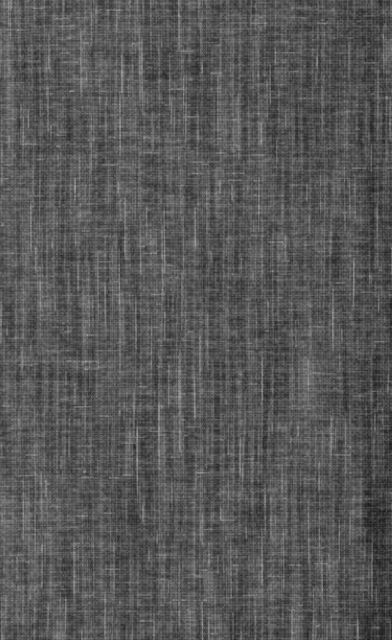
This texture is drawn by a Shadertoy shader. Its source:

```glsl
// Worn grey bookcloth: fine plain weave with pale vertical and short horizontal slubs.

const float THREADS = 222.0;        // threads per canvas height
const float BASE_GREY = 0.332;
const float WEAVE_DEPTH = 0.046;
const float WARP_CONTRAST = 0.15;   // tone change between vertical threads
const float WEFT_CONTRAST = 0.10;   // tone change between horizontal threads
const float GRAIN_CONTRAST = 0.13;
const float BAND_CONTRAST = 0.045;  // broad vertical streaks
const float WARP_SLUB_GAIN = 0.16;
const float WEFT_SLUB_GAIN = 0.14;
const float GUTTER_SHADE = 0.085;   // dark strip on the right
const float TAU = 6.2831853;

float hash(vec2 p) {
    vec3 q = fract(vec3(p.xyx) * 0.1031);
    q += dot(q, q.yzx + 33.33);
    return fract((q.x + q.y) * q.z);
}

// Smooth value noise centred on zero
float noise(vec2 p) {
    vec2 i = floor(p), f = fract(p);
    f = f * f * (3.0 - 2.0 * f);
    float low = mix(hash(i), hash(i + vec2(1, 0)), f.x);
    float high = mix(hash(i + vec2(0, 1)), hash(i + vec2(1, 1)), f.x);
    return mix(low, high, f.y) - 0.5;
}

// Cellular scatter of thin tapered strokes running along y
float slubs(vec2 p, vec2 cell, vec2 lengthRange, float halfWidth, float share, float seed) {
    float pixel = 1.0 / iResolution.y;
    float result = 0.0;
    for (int i = -1; i <= 1; i++) {
        float column = floor(p.x / cell.x) + float(i);
        float stagger = hash(vec2(column, seed));
        float row = floor(p.y / cell.y + stagger);
        for (int j = -1; j <= 1; j++) {
            vec2 id = vec2(column, row + float(j)) + seed;
            if (hash(id + 7.3) > share) continue;
            vec2 jitter = vec2(hash(id + 11.7), hash(id + 23.1));
            vec2 centre = (vec2(column, row + float(j) - stagger) + jitter) * cell;
            float reach = mix(lengthRange.x, lengthRange.y, pow(hash(id + 41.9), 1.5));
            vec2 d = abs(p - centre);
            float across = 1.0 - smoothstep(halfWidth - 0.5 * pixel, halfWidth + 0.5 * pixel, d.x);
            float along = 1.0 - smoothstep(0.7 * reach, reach, d.y);
            float strength = mix(0.3, 1.0, hash(id + 57.3));
            result = max(result, across * along * strength);
        }
    }
    return result;
}

// Slow uneven fading from layered sines
float mottle(vec2 p) {
    float s = sin(p.x * 9.0 + 2.0 * sin(p.y * 5.0));
    s += sin(p.y * 13.0 - p.x * 6.0 + 1.7);
    s += 0.7 * sin(p.x * 31.0 + 1.5 * sin(p.y * 17.0));
    return s / 2.7;
}

void mainImage(out vec4 fragColor, in vec2 fragCoord) {
    vec2 p = fragCoord / iResolution.y;
    vec2 uv = fragCoord / iResolution.xy;

    // Threads wander a little from a straight grid
    vec2 bend = 0.0006 * vec2(sin(p.y * 19.0 + 3.0 * sin(p.x * 11.0)),
                              sin(p.x * 23.0 + 2.0 * sin(p.y * 9.0)));
    vec2 cloth = p + bend;
    // Uneven spacing breaks up the regular beat of the weave
    vec2 spacing = 0.35 * sin(cloth * 97.0 + 2.0 * sin(cloth * 41.0))
                 + 0.3 * sin(cloth * 173.0 + 1.3);
    vec2 thread = cloth * THREADS + spacing;

    // Plain weave, with tone varying along each yarn
    vec2 ridge = cos(TAU * thread);
    float grey = BASE_GREY + WEAVE_DEPTH * (0.45 * (ridge.x + ridge.y) + 0.35 * ridge.x * ridge.y);
    grey += WARP_CONTRAST * noise(vec2(thread.x, cloth.y * 10.0));
    grey += WEFT_CONTRAST * noise(vec2(cloth.x * 30.0, thread.y) + 310.0);
    grey += GRAIN_CONTRAST * noise(thread * 1.5 + 57.0);
    grey += BAND_CONTRAST * noise(vec2(cloth.x * 50.0, cloth.y * 5.0) + 91.0);

    // Thick pale yarns, long ones down the cloth and short ones across
    float yarnTexture = 0.9 + 0.5 * noise(thread * 0.8 + 17.0);
    float warpSlub = slubs(cloth, vec2(0.0085, 0.13), vec2(0.010, 0.070), 0.0013, 0.62, 3.0);
    float weftSlub = slubs(cloth.yx, vec2(0.012, 0.042), vec2(0.003, 0.016), 0.0013, 0.36, 83.0);
    float knot = slubs(cloth, vec2(0.034, 0.042), vec2(0.002, 0.005), 0.0022, 0.3, 29.0);
    float slub = max(WARP_SLUB_GAIN * warpSlub, WEFT_SLUB_GAIN * max(weftSlub, 0.8 * knot));
    grey += yarnTexture * slub;

    // Fading, lighter upper left, dark gutter and a scuffed edge
    grey += 0.010 * mottle(p);
    grey += 0.020 * (1.0 - uv.x) * (0.4 + uv.y) - 0.006;
    grey -= GUTTER_SHADE * smoothstep(0.92, 0.955, uv.x) * (1.1 - 0.6 * uv.y);
    float scuff = length((p - vec2(0.607, 0.915)) * vec2(1.0, 0.8)) + 0.012 * noise(p * 90.0);
    grey += 0.13 * (1.0 - smoothstep(0.004, 0.018, scuff));

    fragColor = vec4(vec3(clamp(grey, 0.0, 1.0)), 1.0);
}
```
